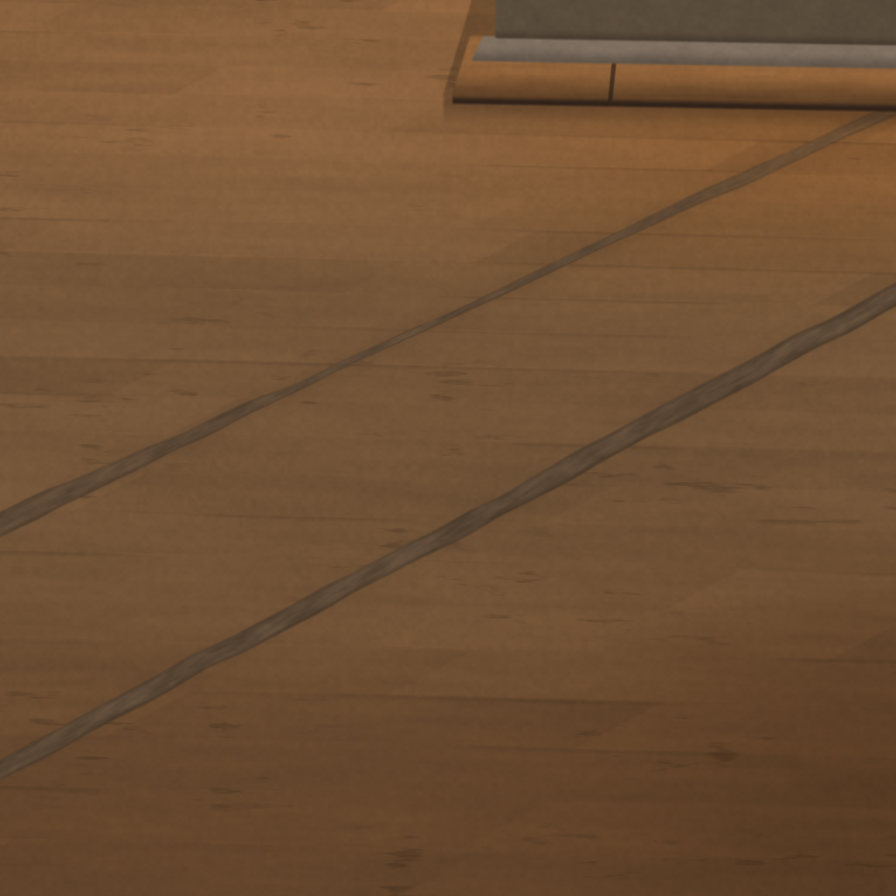
Reproduce this texture procedurally as a Shadertoy shader.

```glsl
const vec3 FLOOR_NEAR = vec3(0.405, 0.283, 0.178);
const vec3 FLOOR_MID = vec3(0.450, 0.330, 0.218);
const vec3 FLOOR_FAR = vec3(0.535, 0.380, 0.242);
const vec3 FLOOR_CORNER = vec3(0.345, 0.232, 0.138);
const vec3 INLAY = vec3(0.355, 0.282, 0.212);
const vec3 INLAY_EDGE = vec3(0.265, 0.200, 0.145);
const vec3 WALL = vec3(0.350, 0.295, 0.230);
const vec3 SKIRTING = vec3(0.490, 0.430, 0.370);
const vec3 SHOE = vec3(0.530, 0.360, 0.210);
const vec3 SHADOW = vec3(0.190, 0.135, 0.100);
const float SOFT = 0.0022;        // edge blur, in canvas units
const float BOARD_LENGTH = 0.55;
const float BOARD_CONTRAST = 0.085;
const float GRAIN_CONTRAST = 0.10;
const float SENSOR_NOISE = 0.035;

float hash(vec2 p) {
    return fract(sin(dot(p, vec2(127.1, 311.7))) * 43758.5453);
}

float noise(vec2 p) {
    vec2 i = floor(p), f = fract(p);
    f = f * f * (3.0 - 2.0 * f);
    return mix(mix(hash(i), hash(i + vec2(1, 0)), f.x),
               mix(hash(i + vec2(0, 1)), hash(i + vec2(1, 1)), f.x), f.y);
}

float fbm(vec2 p) {
    float sum = 0.0, amp = 0.5;
    for (int i = 0; i < 4; i++) {
        sum += amp * noise(p);
        p = p * 2.03 + 17.3;
        amp *= 0.5;
    }
    return sum;
}

float above(float edge, float v) {
    return smoothstep(edge - SOFT, edge + SOFT, v);
}

// Tone of one row of boards; butt joints follow the slanted coordinate
float rowTone(float row, float along) {
    float s = along / BOARD_LENGTH + hash(vec2(row, 3.7));
    float board = floor(s);
    float blend = smoothstep(0.985, 1.0, fract(s));
    return mix(hash(vec2(board, row)), hash(vec2(board + 1.0, row)), blend) - 0.5;
}

vec3 floorColor(vec2 p) {
    // Overall light
    vec3 col = mix(FLOOR_NEAR, FLOOR_MID, smoothstep(0.05, 0.45, p.y));
    col = mix(col, FLOOR_FAR, smoothstep(0.60, 0.93, p.y));
    col = mix(col, FLOOR_CORNER, 0.9 * smoothstep(0.55, 0.0, length((p - vec2(1.0, 0.08)) * vec2(0.8, 1.3))));
    col *= mix(vec3(1), vec3(1.03, 0.97, 0.85), smoothstep(0.35, 0.9, p.x) * smoothstep(0.6, 0.85, p.y));

    // Boards, narrower with distance
    float y = p.y + 0.025 * p.x;
    float rows = 15.0 * y + 8.0 * y * y;
    float row = floor(rows), f = fract(rows);
    float along = p.x - 1.9 * p.y;
    float tone = mix(rowTone(row, along), rowTone(row + 1.0, along), smoothstep(0.9, 1.0, f));
    float seam = smoothstep(0.84, 0.94, f) * (1.0 - smoothstep(0.94, 1.0, f));
    seam *= smoothstep(0.55, 0.75, noise(vec2(p.x * 3.0, row * 5.3)));

    // Grain streaks, dark figure and blotches
    vec2 q = vec2(p.x, y + 0.006 * noise(p * vec2(9, 20)));
    float streak = fbm(q * vec2(7, 75) + row * 4.1) - 0.47;
    float cloud = fbm(q * vec2(3, 11)) - 0.47;
    float figure = smoothstep(0.60, 0.78, fbm(q * vec2(20, 100) + 31.0))
                 * smoothstep(0.42, 0.68, noise(q * vec2(4, 15) + 8.0));
    float light = 1.0 + BOARD_CONTRAST * tone + GRAIN_CONTRAST * (streak + 1.1 * cloud);
    return col * (light - 0.13 * figure - 0.07 * seam);
}

// Slanted inlay strip: base is its height at the left edge
vec3 addInlay(vec3 col, vec2 p, float base, float slope, float halfWidth, float opacity) {
    float wobble = 0.005 * (noise(vec2(p.x * 18.0, base * 40.0)) - 0.5);
    float d = p.y - base - slope * p.x + wobble;
    halfWidth *= 0.85 + 0.3 * noise(vec2(p.x * 25.0, base * 70.0));
    float body = 1.0 - above(halfWidth, abs(d));
    float weave = fbm(vec2(p.x * 38.0 - d * 60.0, d * 130.0 + p.x * 9.0));
    vec3 wood = INLAY * (0.80 + 0.42 * weave);
    float rim = smoothstep(0.45, 1.0, abs(d) / halfWidth) * (d < 0.0 ? 0.85 : 0.5);
    wood = mix(wood, INLAY_EDGE, rim * (0.55 + 0.45 * noise(vec2(p.x * 30.0, base * 9.0))));
    float halo = 0.08 * exp(-abs(d) / 0.014);
    return mix(col * (1.0 - halo), wood, body * opacity);
}

// Wall corner with skirting and wooden shoe moulding
vec3 addWall(vec3 col, vec2 p) {
    float y = p.y + 0.018 * (p.x - 0.52);
    float left = 0.505 + 0.30 * max(y - 0.895, 0.0);
    float inside = above(left, p.x);
    float contact = above(0.884, y) * inside;
    col *= 1.0 - 0.22 * above(left - 0.01, p.x) * smoothstep(0.855, 0.888, y);
    vec3 shoe = SHOE * (0.72 + 0.36 * smoothstep(0.892, 0.925, y));
    shoe *= 0.92 + 0.16 * fbm(p * vec2(12, 120));
    shoe = mix(shoe, SHADOW, 0.75 * (1.0 - smoothstep(0.001, 0.004, abs(p.x - 0.682 - 0.1 * (y - 0.9)))));
    vec3 trim = mix(SHADOW, shoe, smoothstep(0.887, 0.895, y));
    vec3 skirt = SKIRTING * (0.78 + 0.22 * smoothstep(0.932, 0.950, y)) * (0.94 + 0.12 * fbm(p * vec2(25, 70)));
    trim = mix(trim, skirt, above(0.932, y) * above(0.527 + 0.5 * max(y - 0.935, 0.0), p.x));
    col = mix(col, trim, contact * (1.0 - above(0.960, y)));
    vec3 wall = WALL * (0.95 + 0.1 * fbm(p * 45.0));
    wall *= 0.8 + 0.2 * smoothstep(0.958, 0.970, y);
    return mix(col, wall, above(0.958, y) * above(0.553, p.x));
}

void mainImage(out vec4 fragColor, in vec2 fragCoord) {
    vec2 p = fragCoord / iResolution.xy;
    vec3 col = floorColor(p);
    float farWidth = 0.004 + 0.009 * smoothstep(0.42, 0.0, p.x) + 0.004 * smoothstep(0.55, 0.85, p.x);
    col = addInlay(col, p, 0.415, 0.465, farWidth, 0.85 - 0.3 * smoothstep(0.6, 0.95, p.x));
    col = addInlay(col, p, 0.141, 0.530, 0.011 + 0.003 * p.x, 0.95);
    col = addWall(col, p);
    col *= 1.0 + SENSOR_NOISE * (noise(p * 260.0) + noise(p * 130.0 + 5.0) - 1.0);
    fragColor = vec4(col, 1.0);
}
```
